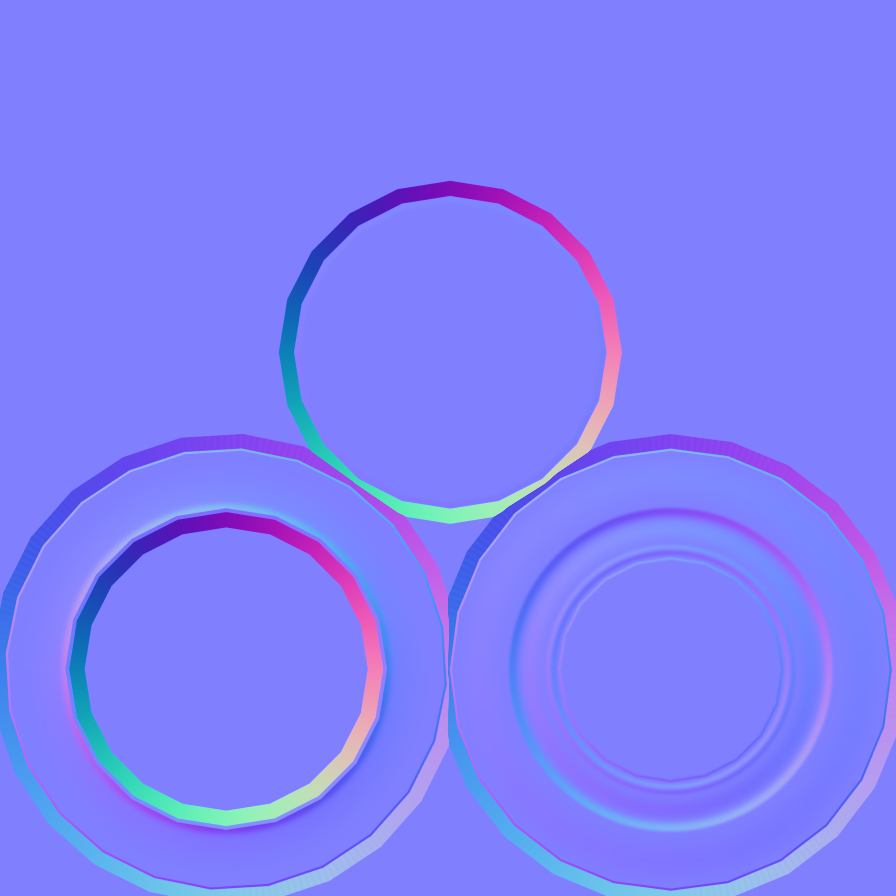
Give the GLSL for this texture map, as a WebGL 1 fragment shader.

```glsl
precision highp float;
// Tangent-space normal map: a thin ring above two bevelled discs on a flat ground.

uniform vec2 u_resolution;

float soft; // half width of a smoothed edge

// Radius measured to a regular polygon's corners; turn rotates its corners.
float polyRadius(vec2 p, float sides, float turn) {
  float wedge = 6.2831853 / sides;
  float a = mod(atan(p.y, p.x) - turn, wedge) - 0.5 * wedge;
  return length(p) * cos(a) / cos(0.5 * wedge);
}

float band(float r, float inner, float outer) {
  return smoothstep(inner - soft, inner + soft, r)
       * (1.0 - smoothstep(outer - soft, outer + soft, r));
}

float bump(float r, float center, float width) {
  float d = (r - center) / width;
  return exp(-d * d);
}

// Encode a radial slope; positive leans away from the centre, green points down.
vec3 encodeSlope(vec2 p, float tilt) {
  vec2 n = tilt * vec2(p.x, -p.y) / max(length(p), 0.0001);
  return vec3(0.5 + n, 0.5 + 0.5 * sqrt(max(0.0, 1.0 - 4.0 * dot(n, n))));
}

// Bevel with fine radial ribs, and the bright inward crease beside it.
float rimTilt(vec2 p, float r) {
  float a = atan(p.y, p.x);
  float ribs = sin(a * 220.0) * (0.5 + 0.5 * sin(a * 5.0 + 1.0));
  float bevel = 0.26 + 0.014 * ribs + 0.025 * sin(a * 3.0);
  return bevel * band(r, 0.2467, 0.263)
       - 0.22 * band(r, 0.2442, 0.2467);
}

float ringTilt(float r) {
  return 0.45 * band(r, 0.1745, 0.1914)
       - 0.03 * bump(r, 0.171, 0.004) * band(r, 0.0, 0.1745);
}

float holeTilt(float r, float roundR) {
  float wall = 0.45 * band(r, 0.158, 0.1752);
  float lip = 0.07 * band(r, 0.1752, 0.1795);
  float glow = 0.2 * bump(roundR, 0.179, 0.006) + 0.045 * bump(roundR, 0.188, 0.025);
  return wall + lip - glow * band(r, 0.1795, 0.2442);
}

float grooveTilt(float r, float roundR) {
  float outer = 0.2 * bump(roundR, 0.177, 0.007) * (1.0 - smoothstep(0.178, 0.184, roundR));
  float bowl = 0.075 * bump(roundR, 0.157, 0.012);
  float ridge = 0.1 * bump(roundR, 0.1305, 0.003) - 0.09 * bump(roundR, 0.137, 0.003);
  float crease = 0.12 * bump(r, 0.1245, 0.0018);
  float face = 0.04 * bump(roundR, 0.215, 0.022) * band(r, 0.18, 0.2442);
  return outer - bowl + ridge - crease - face;
}

void main() {
  vec2 uv = gl_FragCoord.xy / u_resolution;
  soft = 0.7 / min(u_resolution.x, u_resolution.y);

  vec2 ring = uv - vec2(0.5026, 0.6068);
  vec2 left = uv - vec2(0.2525, 0.2533);
  vec2 right = uv - vec2(0.7487, 0.2526);
  float ringR = polyRadius(ring, 20.0, 0.0);
  float leftR = polyRadius(left, 24.0, -0.07);
  float rightR = polyRadius(right, 24.0, 0.0);

  // Slopes of each part
  float leftHoleR = polyRadius(left, 20.0, 0.0);
  float rightHoleR = polyRadius(right, 20.0, 0.0);
  vec3 ringColor = encodeSlope(ring, ringTilt(ringR));
  vec3 leftColor = encodeSlope(left,
      rimTilt(left, leftR) + holeTilt(leftHoleR, length(left)));
  vec3 rightColor = encodeSlope(right,
      rimTilt(right, rightR) + grooveTilt(rightHoleR, length(right)));

  // Neighbouring bevels meet where their rims are equally deep
  float leftEdge = leftR - 0.263;
  float rightEdge = rightR - 0.263;
  float discEdge = min(leftEdge, rightEdge);
  vec3 color = mix(leftColor, rightColor,
      smoothstep(-soft, soft, leftEdge - rightEdge));
  color = mix(color, ringColor,
      smoothstep(-soft, soft, discEdge - (ringR - 0.1914)));

  gl_FragColor = vec4(color, 1.0);
}
```
